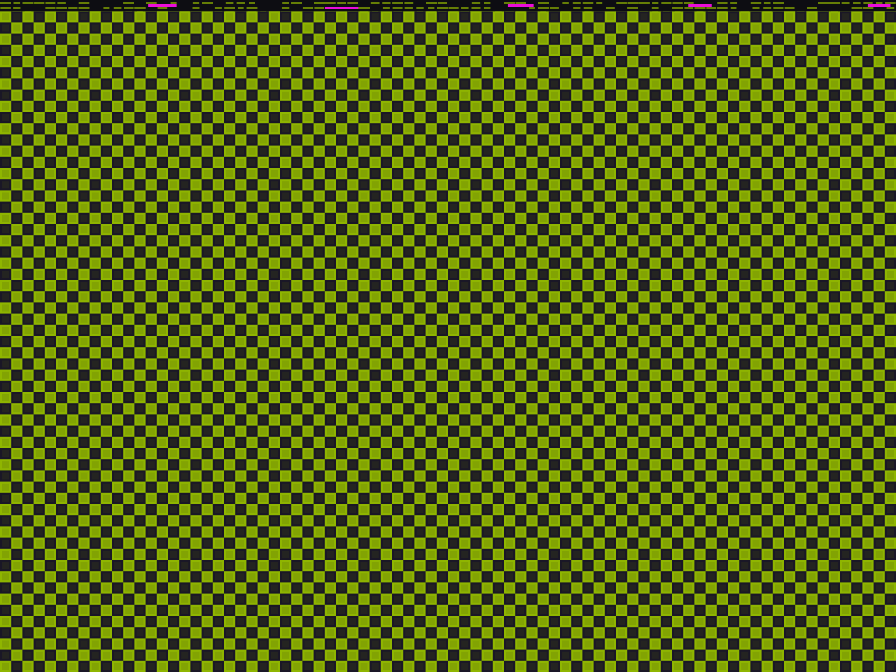
Write a WebGL 2 fragment shader that draws this pattern.

```glsl
#version 300 es
precision highp float;

uniform vec2 u_resolution;
out vec4 fragColor;

const vec2 CELLS = vec2(80.0, 60.0);
const vec3 GREEN = vec3(0.51, 0.64, 0.01);
const vec3 GREEN_RIM = vec3(0.56, 0.71, 0.0);
const vec3 DARK = vec3(0.14, 0.14, 0.13);
const vec3 DARK_RIM = vec3(0.10, 0.09, 0.15);
const vec3 BLACK = vec3(0.05, 0.05, 0.07);
const vec3 MAGENTA = vec3(0.92, 0.05, 0.85);

float hash(vec2 p) {
    vec3 q = fract(vec3(p.xyx) * 0.1031);
    q += dot(q, q.yzx + 33.33);
    return fract((q.x + q.y) * q.z);
}

// Distance from a point to the nearest cell borders, per axis
vec2 borderDistance(vec2 p) {
    return 0.5 - abs(fract(p) - 0.5);
}

// Coverage of a horizontal span, softened over one pixel
float span(float x, float center, float halfWidth, float pixel) {
    return clamp((halfWidth - abs(x - center)) / pixel + 0.5, 0.0, 1.0);
}

// Checks with a slightly stronger tone around each rim
vec3 checkerboard(vec2 p, vec2 pixel) {
    vec2 cell = floor(p);
    vec2 border = borderDistance(p);
    float parity = 1.0 - 2.0 * mod(cell.x + cell.y, 2.0);
    vec2 edge = clamp(border / (0.5 * pixel), 0.0, 1.0);
    float greenAmount = 0.5 + 0.5 * parity * edge.x * edge.y;
    float rim = 1.0 - smoothstep(0.14, 0.23, min(border.x, border.y));
    return mix(mix(DARK, DARK_RIM, rim), mix(GREEN, GREEN_RIM, rim), greenAmount);
}

// Broken scan lines: x in cells, depth from 0 at the top to 1
vec3 brokenStrip(float x, float depth, float pixel) {
    float line = floor(depth * 5.0);
    float odd = mod(line, 2.0);
    float dashId = floor(x);
    float dash = span(fract(x), 0.5, 0.25 + 0.3 * hash(vec2(dashId, line)), pixel);
    float lit = odd * step(0.3, hash(vec2(dashId, line + 17.0)));
    vec3 color = mix(BLACK, GREEN, 0.75 * dash * lit);

    // Magenta streaks at a wide, regular spacing
    float streakId = floor((x - 6.5) / 16.0);
    float streakX = mod(x - 6.5, 16.0);
    float random = hash(vec2(streakId, 5.0));
    float streakLine = 2.0 + floor(random * 2.99);
    float onLine = 1.0 - step(0.5, abs(line - streakLine));
    float streak = span(streakX, 8.0, 1.0 + random, pixel);
    return mix(color, MAGENTA, streak * onLine);
}

void main() {
    vec2 p = gl_FragCoord.xy / u_resolution * CELLS;
    vec2 pixel = CELLS / u_resolution;
    vec3 color = checkerboard(p, pixel);

    // The top row of cells is worn into lines
    float depth = CELLS.y - p.y;
    float stripMask = clamp((1.0 - depth) / pixel.y + 0.5, 0.0, 1.0);
    color = mix(color, brokenStrip(p.x, depth, pixel.x), stripMask);

    fragColor = vec4(color, 1.0);
}
```
